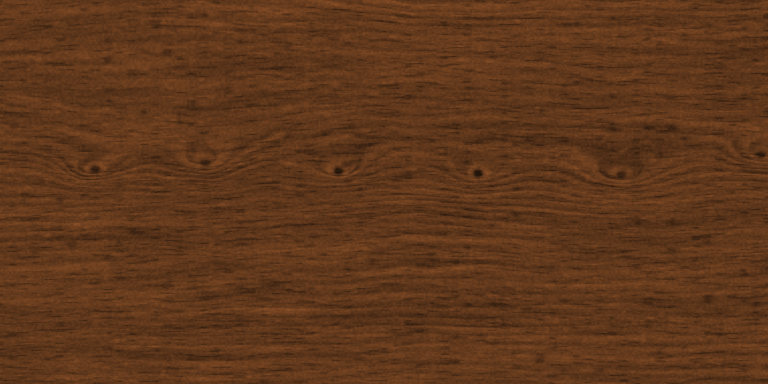
Give the GLSL for this texture, as a WebGL 1 fragment shader.

```glsl
precision highp float;
// Dark walnut board with horizontal grain and a row of knots.
// A height field is warped by noise and raised at each knot; growth rings
// and stretched noise streaks follow its levels, with fine pores on top.

#define DARK_WOOD vec3(0.31, 0.18, 0.09)
#define LIGHT_WOOD vec3(0.45, 0.26, 0.128)
#define BASE_TONE 0.45
#define CONTRAST 1.0
#define RING_COUNT 34.0
#define RING_DEPTH 0.5
#define PORE_DEPTH 0.45
#define KNOT_ROW 0.575
#define KNOT_SPACING 0.345
#define KNOT_LIFT 0.19
#define KNOT_SIZE vec2(0.13, 0.064)

uniform vec2 u_resolution;

float hash(vec2 p) {
  vec3 q = fract(vec3(p.xyx) * 0.1031);
  q += dot(q, q.yzx + 33.33);
  return fract((q.x + q.y) * q.z);
}

float noise(vec2 p) {
  vec2 cell = floor(p);
  vec2 f = fract(p);
  f = f * f * (3.0 - 2.0 * f);
  float low = mix(hash(cell), hash(cell + vec2(1.0, 0.0)), f.x);
  float high = mix(hash(cell + vec2(0.0, 1.0)), hash(cell + 1.0), f.x);
  return mix(low, high, f.y);
}

// Noise centred on zero, shifted by a seed
float wave(vec2 p, float seed) {
  return noise(p + seed * 17.3) - 0.5;
}

// Slow bending of the grain, calmer near the bottom
float grainWarp(vec2 p) {
  float bend = 0.09 * wave(p * vec2(1.6, 2.5), 1.0)
             + 0.022 * wave(p * vec2(5.0, 8.0), 2.0)
             + 0.007 * wave(p * vec2(15.0, 20.0), 3.0);
  return bend * mix(0.4, 1.0, smoothstep(0.0, 0.5, p.y));
}

// x: lift of the grain around the knots, y: dark heart, z: bright rim
vec3 knots(vec2 p) {
  vec3 result = vec3(0.0);
  vec2 wobble = vec2(0.05, 0.022) * vec2(wave(p * 9.0, 4.0), wave(p * 11.0, 5.0));
  for (int i = 0; i < 6; i++) {
    float id = float(i);
    float size = mix(0.6, 1.1, hash(vec2(id, 7.0)));
    vec2 center = vec2(0.22 + KNOT_SPACING * id, KNOT_ROW);
    center += vec2(0.12, 0.06) * (vec2(hash(vec2(id, 3.0)), hash(vec2(id, 5.0))) - 0.5);
    vec2 offset = p - center;
    vec2 d = (offset + wobble) / (KNOT_SIZE * size);
    result.x += KNOT_LIFT * size * exp(-1.5 * sqrt(dot(d, d) + 0.1));
    float r = length((offset + 0.3 * wobble) * vec2(0.8, 1.0)) / size;
    float strength = mix(0.4, 1.0, hash(vec2(id, 11.0)));
    float rim = (r - 0.021) / 0.006;
    result.y += strength * (1.0 - smoothstep(0.005, 0.015, r));
    result.z += strength * exp(-rim * rim);
  }
  return result;
}

// Growth rings: slow brightening, then a narrow dark edge; clearer at knots
float rings(float level, vec2 p, float lift) {
  float phase = fract(level * RING_COUNT + 1.6 * wave(vec2(p.x * 2.0, level * 12.0), 6.0));
  float profile = smoothstep(0.0, 0.7, phase) * (1.0 - smoothstep(0.8, 1.0, phase));
  float presence = smoothstep(0.35, 0.75, noise(p * vec2(1.7, 5.0) + 31.0));
  presence = max(presence, smoothstep(0.03, 0.09, lift));
  return (profile - 0.54) * mix(0.25, 1.0, presence);
}

// Long streaks from broad bands down to fibres
float streaks(float level, float x) {
  return 0.22 * wave(vec2(x * 0.9, level * 9.0), 7.0)
       + 0.36 * wave(vec2(x * 2.2, level * 36.0), 8.0)
       + 0.6 * wave(vec2(x * 6.0, level * 90.0), 9.0);
}

// Short dark pores, pale flecks and a fine surface roughness
float pores(vec2 p) {
  float dashes = noise(p * vec2(32.0, 210.0) + 41.0);
  float pits = smoothstep(0.65, 0.95, dashes);
  float flecks = smoothstep(0.72, 0.95, noise(p * vec2(40.0, 170.0) + 83.0));
  float rough = wave(p * vec2(190.0, 250.0), 10.0);
  return 0.4 * (0.5 - dashes) - PORE_DEPTH * (pits - 0.08)
       + 0.35 * (flecks - 0.05) + 0.55 * rough;
}

void main() {
  vec2 p = gl_FragCoord.xy / u_resolution.y;
  float warp = grainWarp(p);
  vec3 knot = knots(p);
  float level = p.y + warp + knot.x;

  float detail = RING_DEPTH * rings(level, p, knot.x) + streaks(level, p.x);
  detail += pores(vec2(p.x, p.y + 0.7 * warp + 0.15 * knot.x));
  float tone = BASE_TONE + CONTRAST * detail + 0.5 * knot.z - 1.9 * knot.y;

  vec3 color = mix(DARK_WOOD, LIGHT_WOOD, clamp(tone, -1.2, 1.5));
  gl_FragColor = vec4(color, 1.0);
}
```
